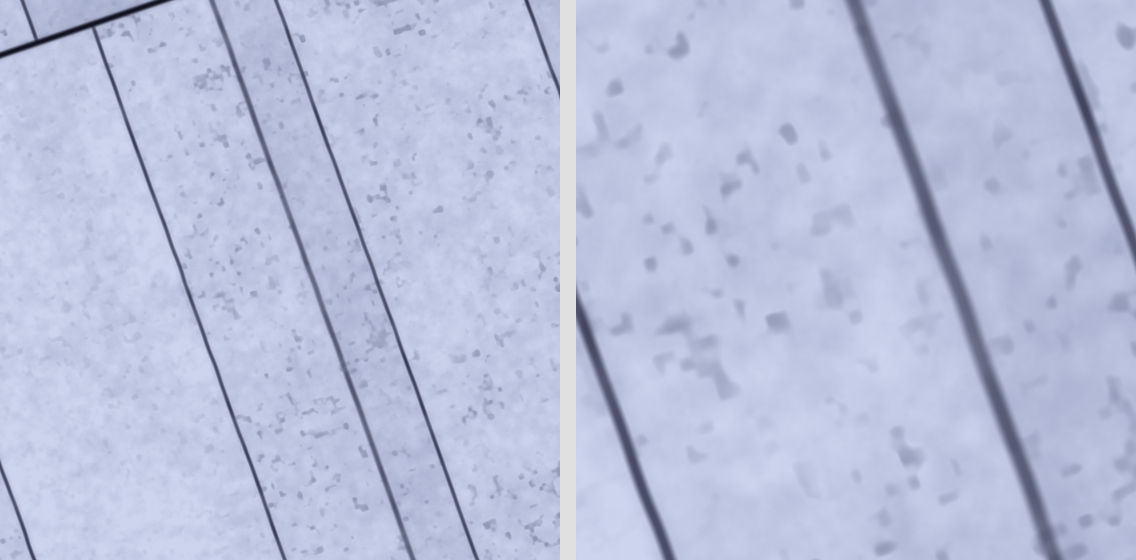
Left, the full canvas; right, a detail of the centre.
Write a Shadertoy shader that draws this texture.

```glsl
// Slanted pale blue planks in a repeating wide, medium, narrow sequence.
// Canvas points are rotated into plank space; joints come from distances,
// and layered value noise adds mottling, grain and dark specks.

const vec2 ACROSS = vec2(0.941, 0.339);      // unit direction across the planks
const float PERIOD = 0.7445;                 // width of one three-plank sequence
const float FIRST_JOINT = 0.058;
const float EDGES[4] = float[4](0.0, 0.5655, 0.8556, 1.0);
const float ROW_LENGTH = 1.3;
const float ROW_JOINT = 0.854;
const float ROW_SKEW = 0.02;                 // end joint is slightly out of square
const float ROW_SHIFT = 0.318;               // sideways offset between rows
const float JOINT_HALF = 0.0056;
const float WORN_JOINT_HALF = 0.0078;        // joint between medium and narrow
const float END_HALF = 0.0088;
const float WEAR[6] = float[6](0.05, 0.30, 0.78, 0.36, 0.95, 0.42);

const vec3 LIGHT = vec3(0.785, 0.812, 0.915);
const vec3 WORN = vec3(0.655, 0.685, 0.810);
const vec3 SPECK = vec3(0.47, 0.50, 0.62);
const vec3 JOINT = vec3(0.20, 0.21, 0.31);
const vec3 END_JOINT = vec3(0.07, 0.07, 0.13);

float hash(vec2 p) {
    vec3 q = fract(p.xyx * vec3(0.1031, 0.1030, 0.0973));
    q += dot(q, q.yzx + 33.33);
    return fract((q.x + q.y) * q.z);
}

float noise(vec2 p) {
    vec2 i = floor(p), f = fract(p);
    f = f * f * f * (f * (f * 6.0 - 15.0) + 10.0);
    return mix(mix(hash(i), hash(i + vec2(1, 0)), f.x),
               mix(hash(i + vec2(0, 1)), hash(i + vec2(1, 1)), f.x), f.y);
}

float fbm(vec2 p) {
    float sum = 0.0, amp = 0.5;
    for (int i = 0; i < 4; i++) {
        sum += amp * noise(p);
        p = mat2(0.8, 0.6, -0.6, 0.8) * p * 2.03 + 17.3;
        amp *= 0.5;
    }
    return sum / 0.9375;
}

// Soft line profile: 1 at the centre, 0 at the half width
float line(float d, float halfWidth) {
    return smoothstep(halfWidth, halfWidth * 0.12, abs(d));
}

void mainImage(out vec4 fragColor, in vec2 fragCoord) {
    vec2 p = fragCoord / iResolution.y;
    float u = dot(p, ACROSS);
    float v = dot(p, vec2(-ACROSS.y, ACROSS.x));

    // Row, sequence and plank under this point
    float along = (v + ROW_SKEW * u - ROW_JOINT) / ROW_LENGTH;
    float row = floor(along) + 1.0;
    float wobble = 0.0016 * (noise(vec2(v * 26.0, u * 4.0) + 40.0) - 0.5);
    float s = (u + wobble - FIRST_JOINT - ROW_SHIFT * row) / PERIOD;
    float cell = fract(s);
    int slot = int(step(EDGES[1], cell) + step(EDGES[2], cell));
    int id = int(floor(s)) * 3 + slot + 4 * int(row);
    float wear = WEAR[((id % 6) + 6) % 6];

    // Mottled surface
    vec2 q = vec2(u, v) + 5.0;
    float broad = fbm(q * 9.0);
    float fine = fbm(q * 52.0 + 31.0);
    float shade = 0.04 + 0.58 * wear + 0.55 * (broad - 0.5) + 0.75 * (fine - 0.5);
    vec3 col = mix(LIGHT, WORN, clamp(shade, -0.15, 1.25));

    // Dark specks, densest on half-worn planks and in patches
    float density = 4.0 * wear * (1.0 - wear) * smoothstep(0.25, 0.7, broad);
    float spots = 0.65 * noise(q * 68.0 + 11.0) + 0.35 * noise(q.yx * 125.0);
    col = mix(col, SPECK, (0.08 + 0.62 * density) * smoothstep(0.62, 0.90, spots));

    // Long joints, with a wider and fainter one beside the narrow plank
    float strength = 0.72 + 0.26 * noise(vec2(v * 34.0, u * 9.0) + 70.0);
    float ink = 0.0, halo = 0.0;
    for (int i = 0; i < 4; i++) {
        float d = (cell - EDGES[i]) * PERIOD;
        bool worn = i == 2;
        float w = worn ? WORN_JOINT_HALF : JOINT_HALF;
        ink = max(ink, line(d, w) * (worn ? 0.80 : 1.0) * strength);
        halo = max(halo, line(d, w * 2.4));
    }
    col = mix(col, WORN, 0.30 * halo);
    col = mix(col, JOINT, ink);

    // Heavy joint across the plank ends
    float endDist = (along - round(along)) * ROW_LENGTH;
    col = mix(col, WORN * 0.8, 0.35 * line(endDist, END_HALF * 1.8));
    col = mix(col, END_JOINT, line(endDist, END_HALF));

    fragColor = vec4(col, 1.0);
}
```
